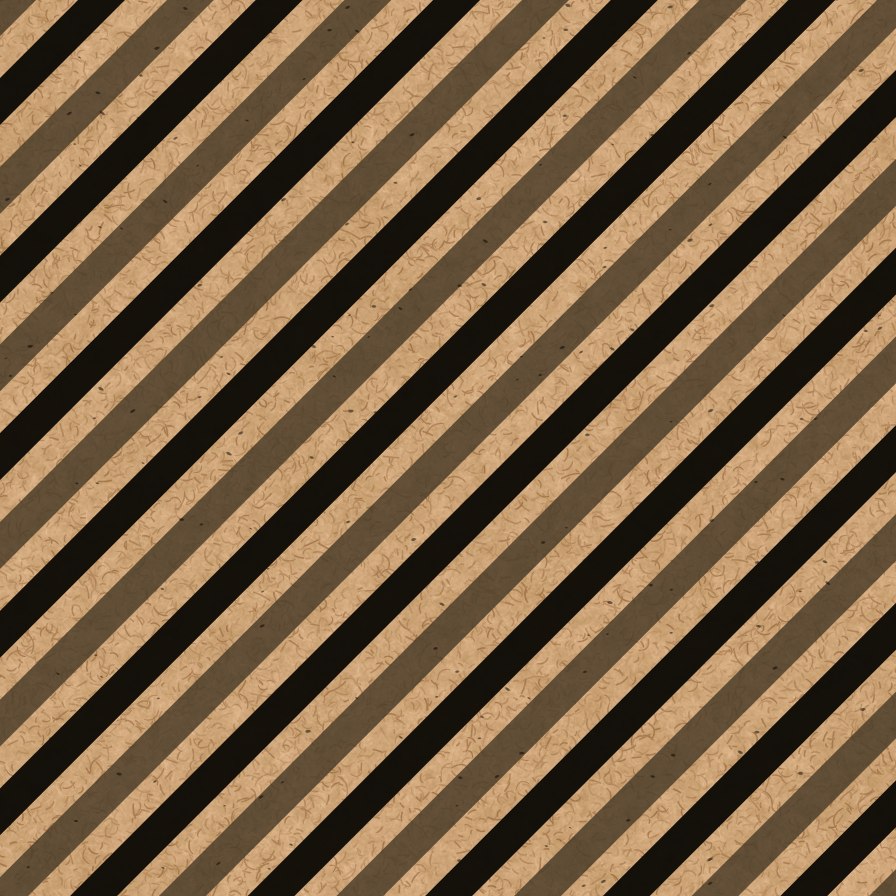
Write a Shadertoy shader that draws this pattern.

```glsl
#define PERIOD 0.1982        // stripe spacing along either canvas edge
#define OFFSET 0.1133        // centre of the first black stripe from the top left
#define HALF_WIDTH 0.132     // half stripe width as a share of the period
#define PAPER_DARK vec3(0.735, 0.572, 0.380)
#define PAPER_LIGHT vec3(0.865, 0.708, 0.540)
#define BROWN_INK vec3(0.380, 0.305, 0.212)
#define BLACK_INK vec3(0.078, 0.062, 0.039)
#define FIBER_TINT vec3(0.76, 0.67, 0.56)
#define GRAIN_SCALE 210.0
#define FIBER_LAYERS 4

vec3 hash3(vec2 p) {
    vec3 q = fract(vec3(p.xyx) * vec3(0.1031, 0.1030, 0.0973));
    q += dot(q, q.yxz + 33.33);
    return fract((q.xxy + q.yzz) * q.zyx);
}

float noise(vec2 p) {
    vec2 i = floor(p), f = fract(p);
    f = f * f * (3.0 - 2.0 * f);
    float low = mix(hash3(i).x, hash3(i + vec2(1, 0)).x, f.x);
    float high = mix(hash3(i + vec2(0, 1)).x, hash3(i + vec2(1, 1)).x, f.x);
    return mix(low, high, f.y);
}

float fbm(vec2 p) {
    float sum = 0.0, weight = 0.5;
    for (int i = 0; i < 4; i++) {
        sum += weight * noise(p);
        p = mat2(1.6, 1.2, -1.2, 1.6) * p + 17.3;
        weight *= 0.5;
    }
    return sum / 0.9375;
}

// One curved hair per cell, with random place, angle, bend and strength
float fibers(vec2 uv, float cells, float seed, float px) {
    vec2 p = uv * cells, base = floor(p);
    float cover = 0.0;
    for (int y = -1; y <= 1; y++)
    for (int x = -1; x <= 1; x++) {
        vec2 cell = base + vec2(x, y);
        vec3 a = hash3(cell + seed), b = hash3(cell + seed + 71.7);
        vec2 d = p - cell - a.xy;
        float angle = a.z * 6.2832, c = cos(angle), s = sin(angle);
        d = mat2(c, -s, s, c) * d;
        d.y -= (b.x - 0.5) * 2.4 * d.x * d.x;
        float reach = mix(0.15, 0.55, b.y);
        float dist = length(vec2(max(abs(d.x) - reach, 0.0), d.y)) / cells;
        float line = 1.0 - smoothstep(0.0, 0.0012 + 0.5 * px, dist);
        cover = max(cover, line * b.z * b.z);
    }
    return cover;
}

// Sparse dark flecks in the pulp
float flecks(vec2 uv, float px) {
    vec2 p = uv * 42.0, cell = floor(p);
    vec3 h = hash3(cell + 311.0);
    vec2 d = (fract(p) - 0.2 - 0.6 * h.xy) / 42.0;
    d.y += (h.x - 0.5) * d.x;
    float radius = mix(0.0006, 0.0018, h.y);
    float dot_cover = 1.0 - smoothstep(radius - 0.5 * px, radius + px, length(d * vec2(0.7, 1.2)));
    return dot_cover * step(0.86, h.z);
}

// Coverage of the stripe centred on whole numbers of phase
float stripe(float phase, float blur) {
    float dist = abs(fract(phase + 0.5) - 0.5);
    return clamp(0.5 + (HALF_WIDTH - dist) / blur, 0.0, 1.0);
}

void mainImage(out vec4 fragColor, in vec2 fragCoord) {
    vec2 uv = fragCoord / iResolution.y;
    float px = 1.0 / iResolution.y;

    // Kraft paper: fine grain, pulp clumps and broad mottling
    float grain = noise(uv * GRAIN_SCALE) * 0.4 + noise(uv * GRAIN_SCALE * 2.1 + 9.0) * 0.6 - 0.5;
    float pulp = fbm(uv * 75.0) - 0.5;
    float mottle = fbm(uv * 5.0 + 4.0) - 0.5;
    float tone = 0.56 + 0.55 * grain + 0.75 * pulp + 0.3 * mottle;

    // Dark and pale hairs at several sizes
    float dark = 0.0, pale = 0.0;
    for (int i = 0; i < FIBER_LAYERS; i++) {
        float k = float(i);
        dark = max(dark, fibers(uv, 46.0 + 16.0 * k, 37.0 * k, px));
        pale = max(pale, fibers(uv + 0.37, 54.0 + 15.0 * k, 37.0 * k + 500.0, px));
    }
    tone += 0.3 * pale;
    vec3 fiber = mix(vec3(1.0), FIBER_TINT, dark * 0.85);
    float fleck = flecks(uv, px);
    vec3 paper = mix(PAPER_DARK, PAPER_LIGHT, tone) * fiber;
    paper *= 1.0 - 0.5 * fleck;

    // Inks let some of the paper texture through
    float relief = tone - 0.56;
    vec3 brown = BROWN_INK * (1.0 + 0.13 * relief) * mix(vec3(1.0), fiber, 0.35);
    brown *= 1.0 - 0.5 * fleck;
    vec3 black = BLACK_INK * (1.0 + 0.2 * relief);

    // Alternating diagonal stripes
    float phase = (uv.x + 1.0 - uv.y - OFFSET) / PERIOD;
    float blur = 1.4142 * px / PERIOD;
    vec3 color = mix(paper, brown, stripe(phase - 0.5, blur));
    color = mix(color, black, stripe(phase, blur));
    fragColor = vec4(color, 1.0);
}
```
